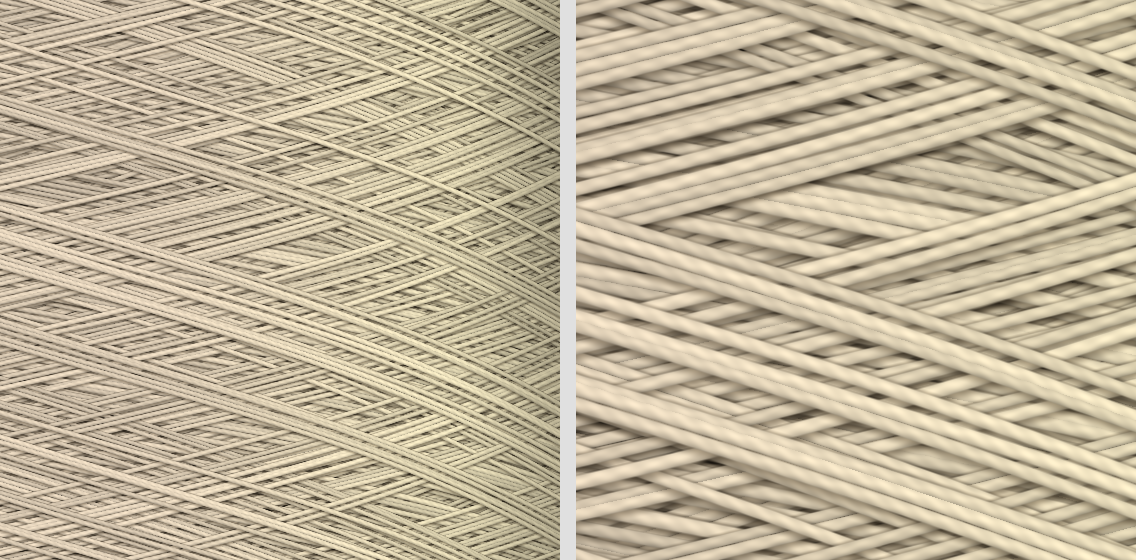
Left: the whole. Right: its middle third, enlarged.
Reproduce this texture procedurally as a three.js fragment shader.

```glsl
// Beige yarn wound on a cone: crossing layers of fine slanted threads with soft shadows.
varying vec2 vUv;

const int LAYERS = 13;

float hash(vec2 p) {
  return fract(sin(dot(p, vec2(12.99, 78.23))) * 43758.55);
}

// Threads lie in loose bundles, so presence mixes a group hash with a single one.
float threadPresent(float id, float layer, float density) {
  float bundle = hash(vec2(floor(id / 4.0), layer + 31.0));
  float single = hash(vec2(id, layer + 57.0));
  return step(0.5 * (bundle + single), density);
}

// Tone of one thread; t runs from -1 at its lower edge to 1 at its upper edge.
vec3 threadColor(float t, float along, float seed) {
  float lean = t - 0.25;
  float roundness = 1.0 - 0.20 * lean * lean;
  float twist = 0.025 * sin(along * 420.0 + t * 2.5 + seed * 40.0);
  float fibre = 0.02 * sin(along * 93.0 + seed * 70.0) * sin(along * 211.0 - t * 4.0);
  float tone = 0.91 + 0.13 * seed;
  return vec3(0.92, 0.865, 0.77) * tone * (roundness + twist + fibre);
}

void main() {
  vec2 p = vUv;
  // The threads steepen where the cone turns away on the right.
  float around = p.x + 0.22 * pow(p.x, 4.0);
  vec3 color = vec3(0.46, 0.40, 0.315);

  // Wind the layers from the core outwards, alternating direction.
  for (int i = 0; i < LAYERS; i++) {
    float layer = float(i);
    float rank = layer / float(LAYERS - 1);
    float direction = mod(layer, 2.0) * 2.0 - 1.0;
    float slope = direction * (0.19 + 0.14 * hash(vec2(layer, 3.0)));
    float spacing = 0.0078 + 0.0018 * hash(vec2(layer, 9.0));
    float density = mix(0.76, 0.33, rank);
    float sag = 0.006 * sin(p.x * 3.1 + layer * 1.7);
    float v = (p.y - slope * around + sag) / spacing + layer * 17.0;

    float cover = 0.0;
    float shadow = 0.0;
    vec3 yarn = color;

    // Look at the neighbours too, since threads wander and cast shadows.
    for (int k = -1; k <= 1; k++) {
      float id = floor(v) + float(k);
      float seed = hash(vec2(id, layer));
      float wander = 0.28 * sin(p.x * (2.0 + 4.0 * seed) + seed * 50.0);
      float t = (v - id - 0.5 - wander) / (0.41 + 0.1 * seed);
      float present = threadPresent(id, layer, density);
      float body = present * (1.0 - smoothstep(0.78, 1.15, abs(t)));
      float shade = smoothstep(-2.5, -0.9, t) * (1.0 - smoothstep(0.7, 1.6, t));
      shadow = max(shadow, present * shade);
      if (body > cover) {
        cover = body;
        yarn = threadColor(t, p.x, seed) * mix(0.90, 1.0, rank);
      }
    }
    color *= 1.0 - shadow * vec3(0.33, 0.35, 0.38);
    color = mix(color, yarn, cover);
  }

  // Rosy light on the left, greener towards the dim edge on the right.
  vec3 tint = mix(vec3(1.0, 0.985, 0.98), vec3(0.98, 0.995, 0.93), smoothstep(0.2, 0.9, p.x));
  float glow = 1.0 + 0.05 * exp(-14.0 * (p.x - 0.68) * (p.x - 0.68));
  float turn = 1.0 - 0.24 * smoothstep(0.80, 1.02, p.x) * (0.6 + 0.4 * p.y);
  gl_FragColor = vec4(clamp(color * tint * glow * turn, 0.0, 1.0), 1.0);
}
```
